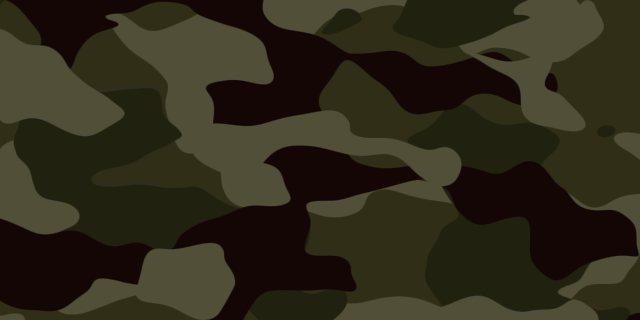
Write a Shadertoy shader that draws this pattern.

```glsl
const vec3 SAND  = vec3(0.320, 0.310, 0.220);
const vec3 OLIVE = vec3(0.190, 0.180, 0.090);
const vec3 MOSS  = vec3(0.130, 0.130, 0.060);
const vec3 EARTH = vec3(0.080, 0.025, 0.020);

// Random unit vector for a lattice cell
vec2 cellGradient(vec2 cell) {
    uvec2 h = uvec2(ivec2(cell) + 4096);
    uint n = h.x * 1597334677u ^ h.y * 3812015801u;
    n = (n ^ (n >> 15)) * 2246822519u;
    n = (n ^ (n >> 13)) * 3266489917u;
    float angle = float((n ^ (n >> 16)) & 65535u) / 65536.0 * 6.28318;
    return vec2(cos(angle), sin(angle));
}

float gradientNoise(vec2 p) {
    vec2 i = floor(p), f = p - i;
    vec2 u = f * f * f * (f * (f * 6.0 - 15.0) + 10.0);
    vec2 e = vec2(1.0, 0.0);
    float a = dot(cellGradient(i), f);
    float b = dot(cellGradient(i + e.xy), f - e.xy);
    float c = dot(cellGradient(i + e.yx), f - e.yx);
    float d = dot(cellGradient(i + e.xx), f - e.xx);
    return mix(mix(a, b, u.x), mix(c, d, u.x), u.y);
}

// Wide, wavy-edged blobs; every seed gives its own offset and slight tilt
float blobField(vec2 p, float seed) {
    float tilt = 0.22 * sin(seed * 2.3);
    p = mat2(cos(tilt), sin(tilt), -sin(tilt), cos(tilt)) * p;
    vec2 w = p * vec2(4.2, 5.4) + seed * vec2(31.7, 17.3);
    p += vec2(0.17, 0.10) * vec2(gradientNoise(w), gradientNoise(w + 53.4));
    vec2 q = p * vec2(1.75, 3.2) + seed * vec2(13.37, 7.61);
    return gradientNoise(q) + 0.28 * gradientNoise(q * 2.1 + 29.5);
}

// Paints one flat colour wherever the field exceeds the level
vec3 paint(vec3 under, vec3 ink, vec2 p, float seed, float level) {
    float d = blobField(p, seed) - level;
    float edge = 0.75 * fwidth(d) + 1e-5;
    return mix(under, ink, smoothstep(-edge, edge, d));
}

void mainImage(out vec4 fragColor, in vec2 fragCoord) {
    vec2 p = fragCoord / iResolution.y;

    // Stacked layers, sand both at the bottom and on top
    vec3 color = SAND;
    color = paint(color, OLIVE, p, 1.0, -0.05);
    color = paint(color, MOSS,  p, 2.0, 0.10);
    color = paint(color, EARTH, p, 3.0, 0.09);
    color = paint(color, SAND,  p, 4.0, 0.21);

    fragColor = vec4(color, 1.0);
}
```
